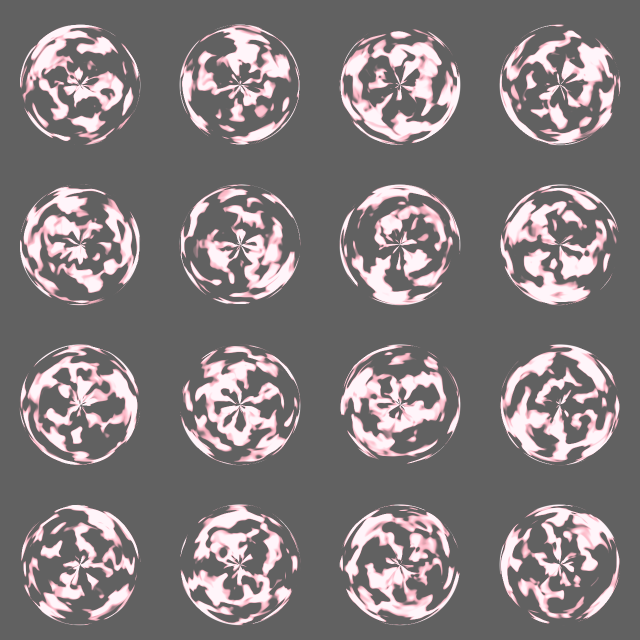
This pattern is drawn by a WebGL 1 fragment shader. Its source:

```glsl
precision highp float;
// Draws a four by four grid of marbled pink spheres seen along their pole, on flat grey.

uniform vec2 u_resolution;

const float TAU = 6.2831853;
const float GRID = 4.0;
const float RADIUS = 0.377;
const vec2 CENTER = vec2(0.5, 0.47);

const vec3 GREY = vec3(0.38);
const vec3 PINK = vec3(0.99, 0.70, 0.76);
const vec3 PALE = vec3(1.0, 0.96, 0.98);

float hash(vec2 p) {
  return fract(sin(dot(p, vec2(127.1, 311.7))) * 43758.5453);
}

// Value noise that wraps along x after the given whole period.
float wrapNoise(vec2 p, float period, vec2 seed) {
  vec2 cell = floor(p);
  vec2 f = fract(p);
  f = f * f * (3.0 - 2.0 * f);
  float x0 = mod(cell.x, period);
  float x1 = mod(cell.x + 1.0, period);
  float low = mix(hash(vec2(x0, cell.y) + seed), hash(vec2(x1, cell.y) + seed), f.x);
  float high = mix(hash(vec2(x0, cell.y + 1.0) + seed), hash(vec2(x1, cell.y + 1.0) + seed), f.x);
  return mix(low, high, f.y);
}

// Marbling over turn (0 to 1 around the pole) and polar angle in radians.
float marble(float turn, float polar, vec2 seed) {
  vec2 p = vec2(turn * 20.0, polar * 6.0);
  vec2 bend = vec2(wrapNoise(p, 20.0, seed + 31.0), wrapNoise(p, 20.0, seed + 57.0)) - 0.5;
  p += 0.9 * bend;
  float coarse = wrapNoise(p, 20.0, seed);
  float fine = wrapNoise(p * 2.0, 40.0, seed + 83.0);
  return mix(coarse, fine, 0.27);
}

// Sphere colour at a point in its cell; edge is the width of the rim blend.
vec3 sphere(vec2 p, vec2 seed, float edge) {
  vec2 q = (p - CENTER) / RADIUS;
  float r = length(q);
  float turn = atan(q.y, q.x + 1e-6) / TAU + 0.5;
  float polar = asin(min(r, 1.0));
  float vein = marble(turn, polar, seed);

  // Veins run from a pink outline to a pale core.
  vec3 ink = mix(PINK, PALE, smoothstep(0.53, 0.64, vein));
  float cover = smoothstep(0.475, 0.55, vein);
  float disc = 1.0 - smoothstep(1.0 - edge, 1.0 + edge, r);
  return mix(GREY, ink, cover * disc);
}

void main() {
  float edge = GRID / (u_resolution.y * RADIUS);
  vec3 color = vec3(0.0);

  // Four samples per pixel smooth the narrow veins.
  for (int j = 0; j < 2; j++) {
    for (int i = 0; i < 2; i++) {
      vec2 shift = (vec2(float(i), float(j)) - 0.5) * 0.5;
      vec2 grid = (gl_FragCoord.xy + shift) / u_resolution * GRID;
      vec2 seed = floor(grid) * vec2(7.3, 11.9) + 3.7;
      color += sphere(fract(grid), seed, 0.5 * edge);
    }
  }
  gl_FragColor = vec4(color * 0.25, 1.0);
}
```
